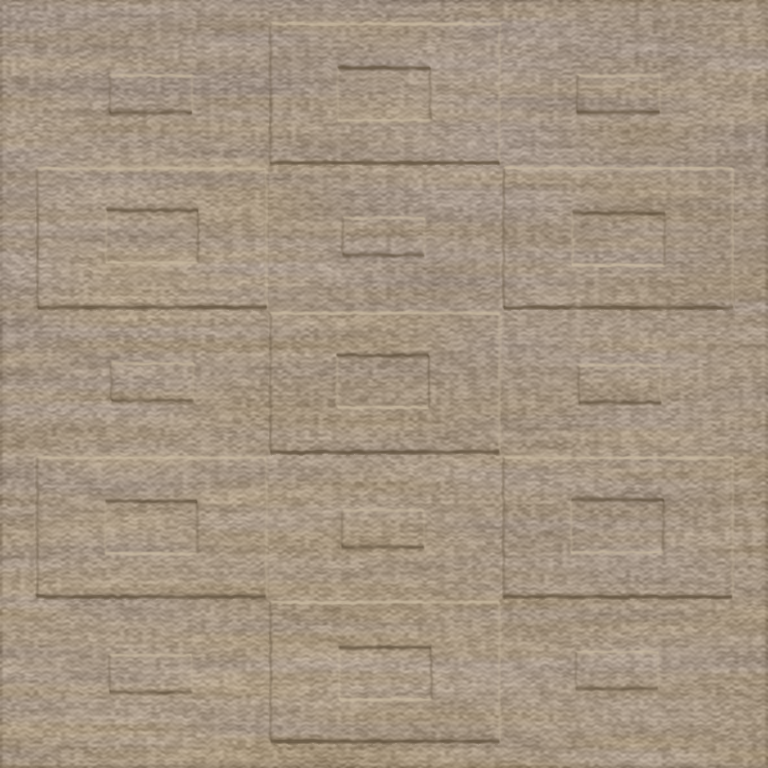
This pattern is drawn by a Shadertoy shader. Its source:

```glsl
// Flat-woven beige rug with a 3 by 5 checker of embossed panels.
// Raised and sunk rectangles are shaded by soft light and dark edge bands;
// the cloth is a fine chevron weave with sine-hash grain and yarn streaks.

const vec2 GRID = vec2(3.0, 5.0);
const vec2 ORIGIN = vec2(0.046, 0.031);
const vec2 PITCH = vec2(0.3035, 0.1883);
const vec2 PANEL_HALF = vec2(0.149, 0.0905);
const vec2 SUNK_HALF = vec2(0.060, 0.034);
const vec2 RAISED_HALF = vec2(0.0535, 0.0240);

float hash(vec2 p) {
    return fract(sin(dot(p, vec2(127.1, 311.7))) * 43758.5453);
}

float noise(vec2 p) {
    vec2 i = floor(p);
    vec2 f = fract(p);
    f = f * f * (3.0 - 2.0 * f);
    float low = mix(hash(i), hash(i + vec2(1.0, 0.0)), f.x);
    float high = mix(hash(i + vec2(0.0, 1.0)), hash(i + vec2(1.0, 1.0)), f.x);
    return mix(low, high, f.y);
}

// Noise centred on zero
float grain(vec2 p) {
    return noise(p) - 0.5;
}

// Soft line of the given half width
float band(float d, float width) {
    return exp(-d * d / (width * width));
}

// One inside +-halfLength, with a soft end
float span(float x, float halfLength) {
    return 1.0 - smoothstep(halfLength - 0.002, halfLength + 0.002, abs(x));
}

// Edge light of a raised rectangle: x is highlight, y is shadow.
// Light comes from the top, slightly from the right.
vec2 emboss(vec2 p, vec2 halfSize) {
    float across = span(p.x, halfSize.x);
    float along = span(p.y, halfSize.y);
    float top = band(p.y - halfSize.y, 0.0024) * across;
    float bottom = band(p.y + halfSize.y, 0.0030) * across;
    float right = band(p.x - halfSize.x, 0.0022) * along;
    float left = band(p.x + halfSize.x, 0.0022) * along;
    return vec2(top + 0.42 * right, bottom + 0.42 * left);
}

// Edge light of a sunk rectangle, lit from the opposite side
vec2 deboss(vec2 p, vec2 halfSize) {
    return emboss(-p, halfSize);
}

// Highlight and shadow of the checker cell that holds uv
vec2 relief(vec2 uv) {
    vec2 q = (uv - ORIGIN) / PITCH;
    vec2 cell = floor(q);
    if (any(lessThan(cell, vec2(0.0))) || any(greaterThanEqual(cell, GRID))) {
        return vec2(0.0);
    }
    vec2 p = (q - cell - 0.5) * PITCH;
    vec2 shift = (vec2(hash(cell + 3.0), hash(cell + 8.0)) - 0.5) * 0.005;
    bool raisedPanel = mod(cell.x + cell.y, 2.0) > 0.5;
    if (raisedPanel) {
        return emboss(p, PANEL_HALF) + deboss(p - shift, SUNK_HALF);
    }
    return 0.85 * emboss(p - shift, RAISED_HALF);
}

// Small tonal difference between cells
float cellTone(vec2 uv) {
    vec2 cell = clamp(floor((uv - ORIGIN) / PITCH), vec2(-1.0), GRID);
    return hash(cell + 17.0) - 0.5;
}

// Chevron ribs broken by yarn grain and long horizontal streaks
float cloth(vec2 uv) {
    float zigzag = abs(fract(uv.x * 74.0) - 0.5);
    float phase = uv.y * 146.0 + zigzag * 0.9 + 0.9 * noise(uv * 45.0);
    float ribs = sin(6.2832 * phase) * 0.022;
    float yarn = grain(uv * vec2(170.0, 240.0)) * 0.14;
    float streaks = grain(uv * vec2(7.0, 95.0)) * 0.07;
    float blotches = grain(uv * vec2(5.0, 9.0) + 20.0) * 0.035;
    return ribs + yarn + streaks + blotches;
}

void mainImage(out vec4 fragColor, in vec2 fragCoord) {
    vec2 uv = fragCoord / iResolution.xy;

    // Uneven threads make the edges slightly ragged
    vec2 ragged = vec2(grain(uv * 130.0), grain(uv * 130.0 + 40.0)) * 0.0022;
    vec2 edges = relief(uv + ragged);
    edges *= 0.75 + 0.5 * noise(uv * 60.0 + 9.0);

    // Cloth colour, warmer in some yarn streaks and toward the bottom
    vec3 color = vec3(0.648, 0.585, 0.512);
    color += cloth(uv) + 0.014 * cellTone(uv);
    float warmth = grain(uv * vec2(6.0, 60.0) + 70.0) + 0.35 * (0.5 - uv.y);
    color += warmth * vec3(0.012, 0.002, -0.045);

    // Embossed edges
    color = mix(color, vec3(0.79, 0.73, 0.63), 0.75 * min(edges.x, 1.0));
    color = mix(color, vec3(0.38, 0.32, 0.24), 0.80 * min(edges.y, 1.0));

    // Faint bound hem below the grid and a worn outer rim
    float hemY = 0.026 + 0.004 * grain(vec2(uv.x * 25.0, 2.0));
    color -= 0.035 * band(uv.y - hemY, 0.0025);
    vec2 rim = min(uv, 1.0 - uv);
    color -= 0.06 * (1.0 - smoothstep(0.001, 0.006, min(rim.x, rim.y)));

    fragColor = vec4(clamp(color, 0.0, 1.0), 1.0);
}
```
